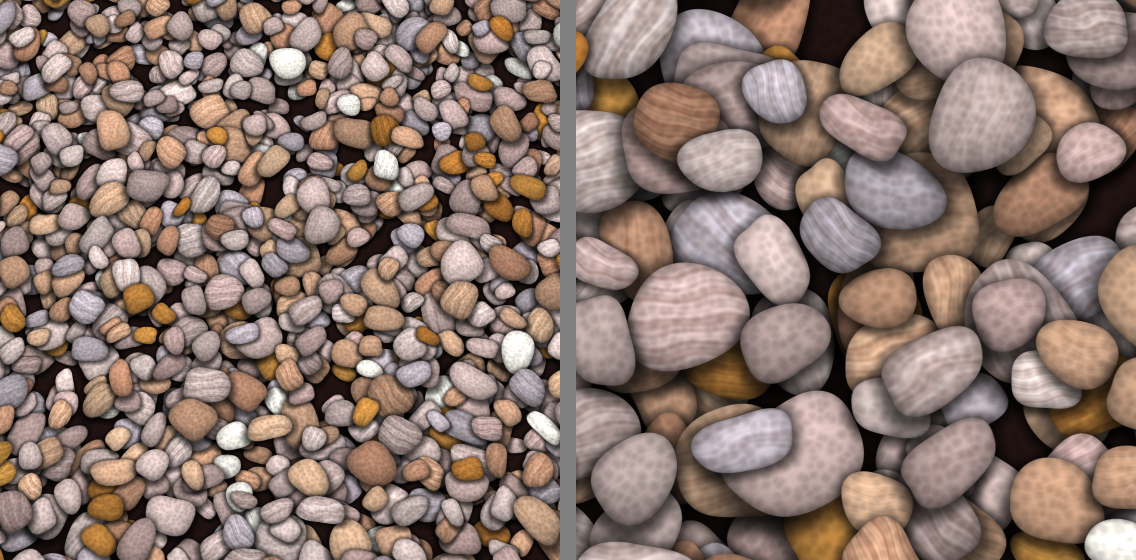
Left: the whole. Right: its middle third, enlarged.
Write a Shadertoy shader that draws this texture.

```glsl
vec4 hash4(vec3 p) {
    vec4 q = fract(p.xyzx * vec4(.1031, .1030, .0973, .1099));
    q += dot(q, q.wzxy + 33.33);
    return fract((q.xxyz + q.yzzw) * q.zywx);
}

// Distance to the nearest scattered point, for pits and mineral grains
float cellular(vec2 p) {
    vec2 cell = floor(p);
    float nearest = 2.;
    for (int j = -1; j <= 1; j++)
    for (int i = -1; i <= 1; i++) {
        vec2 id = cell + vec2(i, j);
        nearest = min(nearest, length(id + hash4(vec3(id, 5.)).xy - p));
    }
    return nearest;
}

// Mostly pinkish grey, then tan, with a few ochre and white stones
vec3 stoneColour(vec4 rnd) {
    vec3 colour = mix(vec3(.80, .735, .72), vec3(.68, .575, .56), rnd.y);
    if (rnd.x < .36) colour = mix(vec3(.78, .65, .54), vec3(.68, .50, .40), rnd.y);
    if (rnd.x < .06) colour = mix(vec3(.74, .54, .27), vec3(.66, .43, .20), rnd.y);
    if (rnd.x > .86) colour = vec3(.67, .63, .66);
    if (rnd.x > .975) colour = vec3(.86, .85, .82);
    return colour * (.9 + .3 * rnd.z);
}

// Wavy sediment bands from layered sines
float strata(vec2 p, vec4 rnd) {
    float t = p.y * (5. + 9. * rnd.x) + 1.3 * sin(p.x * 2.6 + rnd.y * 6.3)
            + .5 * sin(p.x * 5. + p.y * 4. + rnd.z * 6.3);
    return sin(t) + .6 * sin(t * 2.3 + rnd.w * 6.3) + .4 * sin(t * 4.1);
}

void mainImage(out vec4 fragColor, in vec2 fragCoord) {
    vec2 uv = fragCoord / iResolution.y;

    // Stones shrink towards the far, upper edge
    float scale = 1. + .5 * uv.y;
    vec2 ground = vec2((uv.x - .5 * iResolution.x / iResolution.y) * scale,
                       uv.y + .25 * uv.y * uv.y);
    vec2 p = ground * 12.;
    float pixel = 12. * scale / iResolution.y;
    vec3 colour = vec3(.12, .07, .065);

    // Heaped layers, painted from the bottom up and from far to near
    for (int layer = 0; layer < 5; layer++) {
        vec2 shift = vec2(.37, .61) * float(layer);
        vec2 cell = floor(p + shift);
        for (int j = 1; j >= -1; j--)
        for (int i = -1; i <= 1; i++) {
            vec2 id = cell + vec2(i, j);
            float seed = float(layer) * 17.;
            vec4 place = hash4(vec3(id, seed + 1.));
            vec4 form = hash4(vec3(id, seed + 7.));
            if (layer > 1 && place.w > .72) continue;

            // Rounded, slightly lopsided outline: rim is 1 at the edge
            vec2 v = p + shift - id - .5 - .7 * (place.xy - .5);
            float size = mix(.27, .56, place.z * (.4 + .6 * place.z));
            vec2 radii = size * vec2(1.08, mix(.62, 1., form.x));
            float turn = (form.y - .5) * 2.7;
            vec2 local = mat2(cos(turn), -sin(turn), sin(turn), cos(turn)) * v / radii;
            float angle = atan(local.y, local.x);
            float power = mix(2., 3.1, form.z);
            vec2 a = pow(abs(local) + 1e-4, vec2(power));
            float rim = pow(a.x + a.y, 1. / power);
            rim *= 1. + .06 * sin(angle * 2. + form.w * 40.)
                      + .055 * sin(angle * 3. + form.w * 70.);
            if (rim > 1.5) continue;

            // Contact shadow, deeper under the near side
            float lift = v.y / size;
            float shadow = smoothstep(.92, 1.4, rim + .1 * lift);
            colour *= mix(.36, 1., shadow);

            // Banded stone under soft light from above
            vec4 tint = hash4(vec3(id, seed + 11.));
            vec3 stone = stoneColour(tint);
            float bandDepth = .015 + .085 * tint.w * tint.w;
            stone *= 1. + bandDepth * strata(local, form) * vec3(.8, 1., 1.1);
            stone *= 1. + .035 * sin(local.x * 3. + form.x * 9.) * sin(local.y * 4. + form.y * 9.);
            float dome = sqrt(max(0., 1. - rim * rim * rim));
            stone *= mix(.52, 1.02, dome) + .15 * lift;

            float cover = clamp(.5 + (1. - rim) * radii.y / pixel, 0., 1.);
            colour = mix(colour, stone, cover);
        }
    }

    // Fine surface grain
    float grain = cellular(ground * 130.);
    colour *= .93 + .14 * smoothstep(.05, .75, grain);
    colour *= 1. + .02 * sin(ground.x * 210. + 3. * sin(ground.y * 90.))
                       * sin(ground.y * 180. + 3. * sin(ground.x * 110.));
    fragColor = vec4(clamp(colour, 0., 1.), 1.);
}
```
